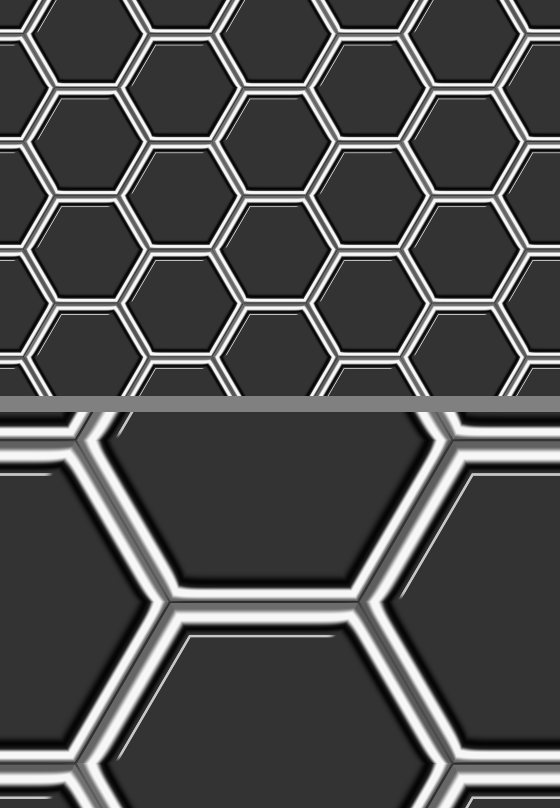
Top: the whole. Bottom: its middle third, enlarged.
This pattern is drawn by a Shadertoy shader. Its source:

```glsl
// Dark hexagonal tiles framed by bevelled chrome rims, lit from the upper left.
#define ROW_HEIGHT 0.2721           // tile height, in canvas heights
#define COLUMN_STRETCH 1.01         // slight widening of the columns
#define ORIGIN vec2(0.6937, 0.3708) // centre of one tile
#define RIM_CENTRE 3.7              // seam to chrome ridge, percent of a tile
#define RIM_SHIFT 1.3               // ridge shift with the light
#define GROOVE_OFFSET 3.5           // ridge to dark groove
#define GLINT_INSET 10.6            // seam to thin inner glint
#define FILL_TONE 0.20
#define CHROME_TONE 0.97
#define GROOVE_TONE 0.02
#define SEAM_TONE 0.40
#define GLINT_TONE 0.78

const vec2 LATTICE = vec2(1.7320508, 1.0);

float hash(vec2 p) {
    return fract(sin(dot(p, vec2(12.99, 78.23))) * 4375.85);
}

// Vector from the nearest tile centre, for two interleaved lattices
vec2 tileOffset(vec2 q) {
    vec2 a = q - LATTICE * floor(q / LATTICE + 0.5);
    vec2 r = q - 0.5 * LATTICE;
    vec2 b = r - LATTICE * floor(r / LATTICE + 0.5);
    return dot(a, a) < dot(b, b) ? a : b;
}

// Antialiased stroke of the given half width
float stroke(float dist, float halfWidth, float px) {
    return 1.0 - smoothstep(halfWidth - 0.5 * px, halfWidth + 0.5 * px, abs(dist));
}

void mainImage(out vec4 fragColor, in vec2 fragCoord) {
    vec2 q = (fragCoord / iResolution.y - ORIGIN) / ROW_HEIGHT;
    q.x /= COLUMN_STRETCH;
    float px = 100.0 / (ROW_HEIGHT * iResolution.y);
    vec2 local = tileOffset(q);

    // Nearest side, and light on the sides blended around the corners
    vec2 lightDir = vec2(-0.5, 0.8660254);
    vec2 sideNormal = vec2(0.0);
    float reach = -1.0, lit = 0.0, total = 0.0;
    for (int k = 0; k < 6; k++) {
        float angle = radians(90.0 + 60.0 * float(k));
        vec2 n = vec2(cos(angle), sin(angle));
        float along = dot(local, n);
        float weight = exp(70.0 * (along - 0.5));
        lit += weight * dot(n, lightDir);
        total += weight;
        if (along > reach) {
            reach = along;
            sideNormal = n;
        }
    }
    lit /= total;
    float depth = 100.0 * (0.5 - reach);

    // Each shared side gets its own seam strength
    vec2 sideMiddle = q - local + 0.5 * sideNormal;
    float wear = hash(floor(sideMiddle / vec2(0.4330127, 0.25) + 0.5));

    // Tile face with a groove, deeper on the shaded sides
    float ridge = RIM_CENTRE + RIM_SHIFT * lit;
    float groove = (depth - ridge - GROOVE_OFFSET) / (1.35 - 0.35 * lit);
    float tone = mix(FILL_TONE, GROOVE_TONE, exp(-groove * groove));

    // Thin glint inside the lit sides
    float glint = stroke(depth - GLINT_INSET, 0.4, px) * smoothstep(0.5, 0.8, lit);
    tone = mix(tone, GLINT_TONE, glint);

    // Grey bed between the ridges, then the chrome ridge itself
    float bed = SEAM_TONE + 0.12 * (wear - 0.5);
    tone = mix(tone, bed, 1.0 - smoothstep(ridge - 0.5 * px, ridge + 0.5 * px, depth));
    float ridgeDist = abs(depth - ridge);
    float ridgeWidth = 2.5 + 0.4 * lit;
    tone = mix(tone, CHROME_TONE, 1.0 - smoothstep(0.7, ridgeWidth, ridgeDist));

    // Fine dark seam, fainter on the sides facing across the light
    float seam = stroke(depth, 0.35, px) * mix(0.25, 0.65 + 0.35 * wear, abs(lit));
    tone = mix(tone, 0.12, seam);

    fragColor = vec4(vec3(tone), 1.0);
}
```
